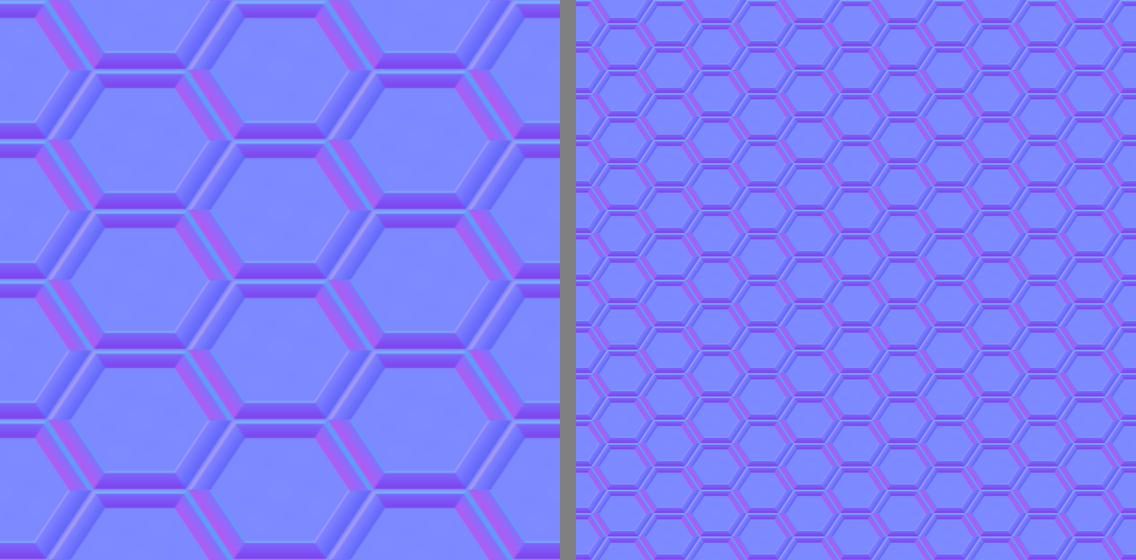
Left, the tile; right, the same tile 3 across and 3 down.
Write a three.js fragment shader that draws this texture map.

```glsl
varying vec2 vUv;

const vec3 FLAT = vec3(0.49, 0.54, 1.0);

// Distances to the level and slanted sides: 1 on the cell border
vec2 sideDistances(vec2 p) {
  p = abs(p);
  return vec2(p.y * 8.0, p.x * 6.0 + p.y * 4.0);
}

float hexDistance(vec2 p) {
  vec2 s = sideDistances(p);
  return max(s.x, s.y);
}

// Offset from the nearest centre of a lattice of 2 by 4 cells
vec2 cellOffset(vec2 uv, vec2 centre) {
  vec2 period = vec2(0.5, 0.25);
  return mod(uv - centre + 0.5 * period, period) - 0.5 * period;
}

float ridge(float d, float centre, float width) {
  float t = (d - centre) / width;
  return exp(-t * t);
}

// Upper side: wide lip at the border, bevel deepening inwards
vec3 upperSide(float d, vec3 pale, vec3 deep, vec3 lip) {
  float bevel = smoothstep(0.728, 0.758, d) * (1.0 - smoothstep(0.925, 0.965, d));
  vec3 slope = mix(deep, pale, smoothstep(0.73, 0.95, d));
  return mix(mix(FLAT, slope, bevel), lip, ridge(d, 0.969, 0.022));
}

// Lower side: thin lip at the face, bevel deepening outwards
vec3 lowerSide(float d, vec3 pale, vec3 deep, vec3 lip) {
  float bevel = smoothstep(0.742, 0.775, d) * (1.0 - smoothstep(0.97, 1.0, d));
  vec3 slope = mix(pale, deep, smoothstep(0.75, 0.985, d));
  vec3 colour = mix(mix(FLAT, slope, bevel), lip, 0.85 * ridge(d, 0.741, 0.013));
  return mix(colour, lip, 0.8 * ridge(d, 1.015, 0.018));
}

vec3 side(float d, float up, vec3 pale, vec3 deep, vec3 lip) {
  return mix(lowerSide(d, pale, deep, lip), upperSide(d, pale, deep, lip), up);
}

void main() {
  // Nearest cell of the two interleaved lattices
  vec2 p = cellOffset(vUv, vec2(0.25, 0.0));
  vec2 q = cellOffset(vUv, vec2(0.0, 0.125));
  if (hexDistance(q) < hexDistance(p)) p = q;
  vec2 s = sideDistances(p);
  float d = max(s.x, s.y);
  float up = smoothstep(-0.003, 0.003, p.y);

  // One set of slope colours for each of the three side directions
  vec3 level = side(d, up, vec3(0.48, 0.39, 0.98), vec3(0.50, 0.27, 0.94), vec3(0.46, 0.70, 0.97));
  vec3 rising = side(d, up, vec3(0.49, 0.50, 1.0), vec3(0.39, 0.41, 0.98), vec3(0.66, 0.60, 0.97));
  vec3 falling = side(d, up, vec3(0.52, 0.44, 0.99), vec3(0.69, 0.36, 0.95), vec3(0.33, 0.64, 0.95));

  // Falling sides lie at the upper right and lower left
  float onFalling = mix(1.0 - up, up, step(0.0, p.x));
  vec3 slanted = mix(rising, falling, onFalling);
  vec3 colour = mix(slanted, level, smoothstep(-0.025, 0.025, s.x - s.y));

  // Faint swell on the faces
  float swell = cos(p.x * 50.0 + p.y * 20.0) * cos(p.y * 60.0 - p.x * 15.0);
  colour.rg += 0.006 * swell * (1.0 - smoothstep(0.5, 0.73, d));
  gl_FragColor = vec4(colour, 1.0);
}
```
